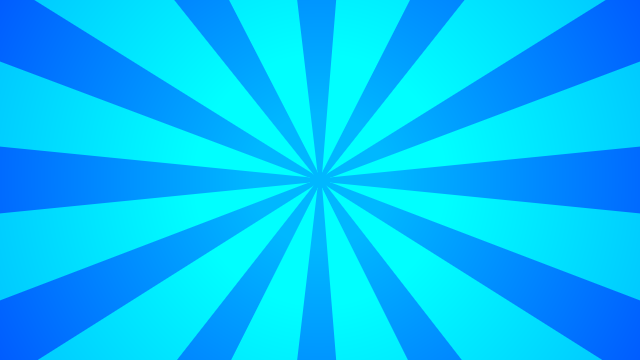
Write a Shadertoy shader that draws this background.

```glsl
// A sunburst of twelve blue rays over cyan, darkening away from the centre.

const float PI = 3.14159265;
const int RAY_COUNT = 12;

// Ray shape, in units of the canvas height
const float RAY_ROOT = 0.0044;   // half width at the centre
const float RAY_SPREAD = 0.0995; // growth of the half width with distance

// Uneven spacing of the rays, in degrees
const float SQUEEZE = 3.54;      // pulls rays towards the horizontal
const float SQUEEZE_FINE = 0.6;
const float SKEW = 0.35;         // difference between upper and lower half
const float LEAN = 1.05;         // tilt of the vertical rays

// Green channel of both tones: value at the centre and fall with distance
const float CYAN_START = 1.12;
const float CYAN_FALL = 0.346;
const float CYAN_MAX = 1.0;
const float BLUE_START = 0.80;
const float BLUE_FALL = 0.428;
const float BLUE_MAX = 0.72;

// Direction angle of a ray after the uneven spacing
float rayAngle(int index) {
    float a = 2.0 * PI * float(index) / float(RAY_COUNT);
    float s = sin(a);
    float offset = -sin(2.0 * a) * (SQUEEZE + SKEW * s)
                 - SQUEEZE_FINE * sin(4.0 * a)
                 + LEAN * s * pow(abs(s), 14.0);
    return a + radians(offset);
}

// Approximate signed distance to a ray that widens outwards
float rayDistance(vec2 p, float angle) {
    vec2 dir = vec2(cos(angle), sin(angle));
    float along = dot(p, dir);
    float across = abs(p.x * dir.y - p.y * dir.x);
    return max(across - RAY_ROOT - RAY_SPREAD * along, -along);
}

// Tone that fades linearly below a bright plateau
vec3 fadingTone(float start, float fall, float ceiling, float r) {
    return vec3(0.0, min(ceiling, start - fall * r), 1.0);
}

void mainImage(out vec4 fragColor, in vec2 fragCoord) {
    vec2 p = (fragCoord - 0.5 * iResolution.xy) / iResolution.y;
    float r = length(p);

    // Union of all rays
    float d = 1e3;
    for (int i = 0; i < RAY_COUNT; i++) {
        d = min(d, rayDistance(p, rayAngle(i)));
    }
    float rayMask = clamp(0.5 - d * iResolution.y, 0.0, 1.0);

    // Two tones, each with its own radial fade
    vec3 cyan = fadingTone(CYAN_START, CYAN_FALL, CYAN_MAX, r);
    vec3 blue = fadingTone(BLUE_START, BLUE_FALL, BLUE_MAX, r);
    fragColor = vec4(mix(cyan, blue, rayMask), 1.0);
}
```
